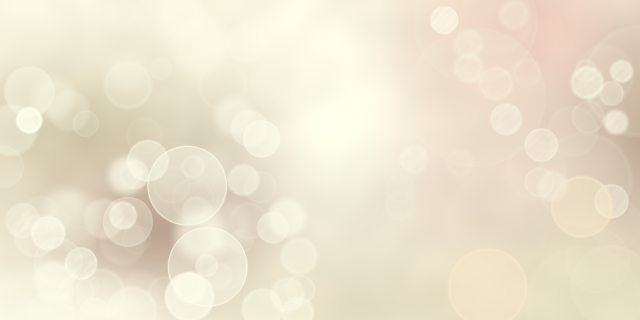
A Shadertoy shader for this background:

```glsl
// Soft ivory and rose bokeh: blurred light discs over a warm pastel haze.

const vec3 IVORY = vec3(1.0, 1.0, 0.925);
const vec3 CREAM = vec3(0.955, 0.935, 0.845);
const vec3 KHAKI = vec3(0.825, 0.79, 0.675);
const vec3 OLIVE = vec3(0.885, 0.855, 0.735);
const vec3 GREIGE = vec3(0.87, 0.83, 0.765);
const vec3 ROSE = vec3(0.935, 0.80, 0.735);
const vec3 BLUSH = vec3(0.92, 0.85, 0.785);
const vec3 UMBER = vec3(0.71, 0.61, 0.53);
const vec3 HONEY = vec3(0.965, 0.89, 0.765);

vec2 hash2(vec2 p) {
    vec3 q = fract(p.xyx * vec3(0.1031, 0.1030, 0.0973));
    q += dot(q, q.yzx + 33.33);
    return fract((q.xx + q.yz) * q.zy);
}

float gradientNoise(vec2 p) {
    vec2 cell = floor(p), f = fract(p);
    vec2 u = f * f * f * (f * (f * 6.0 - 15.0) + 10.0);
    vec2 e = vec2(0.0, 1.0);
    float a = dot(hash2(cell + e.xx) * 2.0 - 1.0, f - e.xx);
    float b = dot(hash2(cell + e.yx) * 2.0 - 1.0, f - e.yx);
    float c = dot(hash2(cell + e.xy) * 2.0 - 1.0, f - e.xy);
    float d = dot(hash2(cell + e.yy) * 2.0 - 1.0, f - e.yy);
    return mix(mix(a, b, u.x), mix(c, d, u.x), u.y);
}

// Gaussian wash of one colour
vec3 wash(vec3 base, vec2 p, vec2 centre, vec2 spread, vec3 tint, float amount) {
    vec2 q = (p - centre) / spread;
    return mix(base, tint, amount * exp(-dot(q, q)));
}

// One lens disc with a soft edge and a hairline rim
vec3 lensDisc(vec3 base, vec2 p, vec2 centre, float radius, float blur,
              vec3 light, float fill, float rim) {
    float d = length(p - centre);
    float edge = max(blur, 0.7 / iResolution.y);
    float inside = 1.0 - smoothstep(radius - edge, radius + edge, d);
    float ring = (d - radius + edge) / (edge * 0.6 + 0.0012);
    float alpha = inside * fill * (0.85 + 0.15 * d / radius) + rim * exp(-ring * ring);
    return mix(base, light, clamp(alpha, 0.0, 1.0));
}

// Discs spread evenly over area (xy low corner, zw high corner);
// radii, blur and fill are low-high ranges
vec3 scatter(vec3 base, vec2 p, int count, float seed, vec4 area, vec2 radii,
             vec2 blur, vec2 fill, float rim, vec3 light, float lean) {
    for (int i = 0; i < count; i++) {
        float k = float(i);
        vec2 h = hash2(vec2(k + 1.7, seed));
        vec2 g = hash2(vec2(seed + 5.3, k + 9.1));
        vec2 s = fract(vec2(0.7549, 0.5698) * k + seed * 0.37 + 0.25 * h);
        s.y = pow(s.y, lean);
        vec2 centre = mix(area.xy, area.zw, s);
        base = lensDisc(base, p, centre, mix(radii.x, radii.y, h.y),
                        mix(blur.x, blur.y, g.x), light,
                        mix(fill.x, fill.y, g.y * g.y), rim * h.x);
    }
    return base;
}

// Broad colour zones
vec3 haze(vec2 p) {
    vec3 c = CREAM;
    c = wash(c, p, vec2(0.1, 1.0), vec2(0.5, 0.25), IVORY, 0.5);
    c = wash(c, p, vec2(0.28, 0.58), vec2(0.5, 0.2), KHAKI, 0.95);
    c = wash(c, p, vec2(0.85, 0.36), vec2(0.35, 0.26), GREIGE, 0.95);
    c = wash(c, p, vec2(0.47, 0.28), vec2(0.32, 0.2), UMBER, 0.9);
    c = wash(c, p, vec2(1.1, 0.05), vec2(0.35, 0.2), OLIVE, 0.7);
    c = wash(c, p, vec2(1.55, 0.5), vec2(0.4, 0.45), BLUSH, 0.95);
    c = wash(c, p, vec2(1.6, 0.92), vec2(0.34, 0.22), ROSE, 0.95);
    c = wash(c, p, vec2(1.8, 0.08), vec2(0.5, 0.25), OLIVE, 0.9);
    c = wash(c, p, vec2(2.06, 0.6), vec2(0.25, 0.32), UMBER, 0.85);
    c = wash(c, p, vec2(1.05, 0.58), vec2(0.21, 0.34), IVORY, 0.95);
    c = wash(c, p, vec2(0.95, 0.95), vec2(0.35, 0.25), IVORY, 0.5);
    return wash(c, p, vec2(0.08, 0.0), vec2(0.38, 0.16), IVORY, 0.75);
}

// Two pairs of large rimmed discs
vec3 ringPairs(vec3 base, vec2 p) {
    for (int i = 0; i < 4; i++) {
        float side = float(i % 2), pair = float(i / 2);
        vec2 offset = vec2(mix(-0.032, 0.147, pair), 0.127);
        vec2 centre = vec2(0.617 + 1.054 * pair, 0.293 - 0.066 * pair)
                    + offset * (side * 2.0 - 1.0);
        float radius = 0.125 - 0.028 * pair * side;
        vec3 light = mix(IVORY, HONEY, pair * 0.8);
        base = lensDisc(base, p, centre, radius, 0.001 + 0.004 * pair, light, 0.4, 0.3);
    }
    return base;
}

void mainImage(out vec4 fragColor, in vec2 fragCoord) {
    vec2 p = fragCoord / iResolution.y;
    vec3 col = haze(p);
    col *= 1.0 + 0.05 * gradientNoise(p * 4.0) + 0.03 * gradientNoise(p * 9.0 + 7.0);

    // Diagonal sheen that streaks the small lights
    float sheen = gradientNoise(vec2(p.x + p.y, p.y - p.x) * vec2(14.0, 50.0));
    vec3 glint = mix(CREAM, IVORY, 0.75 + 1.1 * sheen);

    // Faint large discs on the right
    col = scatter(col, p, 14, 2.0, vec4(1.35, 0.0, 2.0, 1.0), vec2(0.08, 0.22),
                  vec2(0.002, 0.008), vec2(0.06, 0.24), 0.08, CREAM, 1.0);
    // Defocused, then crisp lights on the left
    col = scatter(col, p, 34, 3.0, vec4(0.0, 0.0, 0.95, 1.0), vec2(0.045, 0.09),
                  vec2(0.008, 0.035), vec2(0.05, 0.75), 0.0, IVORY, 1.4);
    col = scatter(col, p, 44, 8.0, vec4(0.0, 0.02, 0.95, 0.85), vec2(0.035, 0.08),
                  vec2(0.001, 0.008), vec2(0.04, 0.85), 0.12, IVORY, 1.4);
    col = scatter(col, p, 12, 6.0, vec4(0.05, 0.08, 0.95, 0.5), vec2(0.035, 0.06),
                  vec2(0.002, 0.006), vec2(0.1, 0.6), 0.2, glint, 1.0);
    // Small glints on the right
    col = scatter(col, p, 22, 5.0, vec4(1.25, 0.34, 1.97, 0.97), vec2(0.035, 0.055),
                  vec2(0.002, 0.01), vec2(0.06, 0.75), 0.15, glint, 1.0);
    col = ringPairs(col, p);
    fragColor = vec4(clamp(col, 0.0, 1.0), 1.0);
}
```
